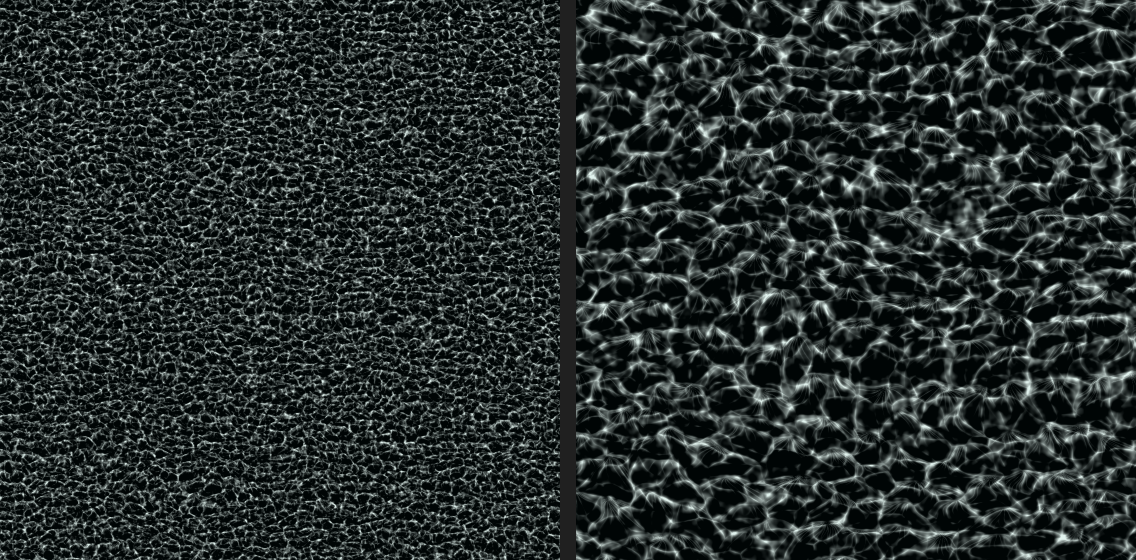
Left, the full canvas; right, a detail of the centre.
Write a WebGL 1 fragment shader that draws this texture.

```glsl
precision highp float;
// Dark pebbled leather: small arched grains with thin, broken bright rims.
// Bent cellular noise gives folds, grains and wrinkles, creases fan out from
// the top of each grain, and gradient noise roughens the sheen.

uniform vec2 u_resolution;

const vec2 GRAIN_COUNT = vec2(41.0, 57.0);
const vec3 HOLLOW_COLOR = vec3(0.0, 0.02, 0.02);
const vec3 SHEEN_COLOR = vec3(0.93, 1.0, 0.98);

vec2 hash2(vec2 p) {
    vec3 q = fract(p.xyx * vec3(0.1031, 0.1030, 0.0973));
    q += dot(q, q.yzx + 33.33);
    return fract((q.xx + q.yz) * q.zy);
}

float cornerSlope(vec2 corner, vec2 offset) {
    float angle = 6.28318 * hash2(corner).x;
    return dot(vec2(cos(angle), sin(angle)), offset);
}

// Gradient noise, about -0.7 to 0.7.
float gradientNoise(vec2 p) {
    vec2 i = floor(p);
    vec2 f = p - i;
    vec2 w = f * f * f * (f * (f * 6.0 - 15.0) + 10.0);
    vec2 e = vec2(1.0, 0.0);
    float low = mix(cornerSlope(i, f), cornerSlope(i + e.xy, f - e.xy), w.x);
    float high = mix(cornerSlope(i + e.yx, f - e.yx), cornerSlope(i + e.xx, f - e.xx), w.x);
    return mix(low, high, w.y);
}

vec2 warp(vec2 p, float frequency, float amount) {
    vec2 q = p * frequency;
    return p + amount * vec2(gradientNoise(q + 17.3), gradientNoise(q + 61.7));
}

// Cells with arched outlines: x = gap to the rim, yz = offset from the centre, w = cell id.
vec4 archedCells(vec2 p, float bend) {
    vec2 base = floor(p);
    float second = 8.0;
    float nearest = 8.0;
    vec3 found = vec3(0.0);
    for (int j = -1; j <= 1; j++) {
        for (int i = -1; i <= 1; i++) {
            vec2 cell = base + vec2(float(i), float(j));
            vec2 site = hash2(cell);
            vec2 d = p - cell - 0.5 - 0.85 * (site - 0.5);
            d.y += bend * d.x * d.x;
            float dist = length(d);
            if (dist < nearest) {
                second = nearest;
                nearest = dist;
                found = vec3(d, site.x);
            } else {
                second = min(second, dist);
            }
        }
    }
    return vec4(second - nearest, found);
}

// 0 on the lower flank of a grain, 1 on the upper flank.
float upperFlank(vec4 cell) {
    return smoothstep(-0.35, 0.35, cell.z);
}

// A rim glow that fades slowly down the grain and sharply above it.
float rimGlow(vec4 cell, float sharpAbove, float sharpBelow) {
    return exp(-cell.x * mix(sharpAbove, sharpBelow, upperFlank(cell)));
}

// Thin creases that fan down from the top of a grain.
float fanCreases(vec4 cell) {
    vec2 fromTop = vec2(cell.y, 0.6 - cell.z);
    float angle = atan(fromTop.x, fromTop.y);
    float wave = gradientNoise(vec2(angle * 3.2, cell.w * 90.0 + length(fromTop)));
    return exp(-9.0 * abs(wave));
}

vec3 leather(vec2 uv) {
    vec2 p = warp(uv * GRAIN_COUNT + 40.0, 0.22, 0.8);
    p = warp(p, 1.3, 0.25);

    vec4 grain = archedCells(p, 0.4);
    vec4 wrinkle = archedCells(warp(p * 1.75 + 9.0, 0.9, 0.35), 0.25);
    vec4 fold = archedCells(p * 0.33 + 25.0, 0.25);

    float inside = smoothstep(0.0, 0.15, grain.x);
    float upper = mix(0.5, upperFlank(grain), inside);
    float rim = rimGlow(grain, 12.0, 5.0);
    float crinkle = rimGlow(wrinkle, 7.0, 4.5);
    float crease = exp(-9.0 * fold.x);

    float breaks = gradientNoise(p * 2.3 + 5.0);
    float rough = gradientNoise(uv * 150.0 + 3.0) + 0.7 * gradientNoise(uv * 270.0 + 80.0);

    float light = 0.55 * rim * (0.88 + 0.3 * crease + 0.9 * breaks);
    light += 0.55 * crinkle * (0.45 + 0.8 * upper);
    light += 0.35 * fanCreases(grain) * upper * inside;
    light += 0.9 * rough * (0.15 + 0.6 * rim + 0.6 * crinkle);

    float sheen = clamp(0.8 * light - 0.13, 0.0, 0.95);
    return mix(HOLLOW_COLOR, SHEEN_COLOR, sheen);
}

void main() {
    // Four samples per pixel keep the thin rims smooth.
    vec3 color = vec3(0.0);
    for (int j = 0; j < 2; j++) {
        for (int i = 0; i < 2; i++) {
            vec2 shift = 0.5 * vec2(float(i), float(j)) - 0.25;
            color += leather((gl_FragCoord.xy + shift) / u_resolution);
        }
    }
    gl_FragColor = vec4(color * 0.25, 1.0);
}
```
